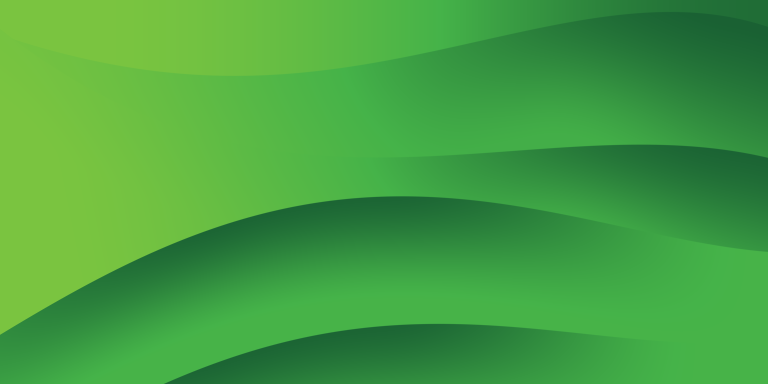
This background is drawn by a Shadertoy shader. Its source:

```glsl
const vec3 DEEP  = vec3(0.10, 0.38, 0.20);
const vec3 GREEN = vec3(0.27, 0.70, 0.285);
const vec3 LIME  = vec3(0.48, 0.77, 0.25);

// Crest heights at five even steps from left to right
const float CREST_TOP[5]    = float[5](0.909, 0.806, 0.841, 0.945, 0.930);
const float CREST_UPPER[5]  = float[5](0.925, 0.656, 0.590, 0.618, 0.589);
const float CREST_MIDDLE[5] = float[5](0.128, 0.385, 0.488, 0.435, 0.344);
const float CREST_LOWER[5]  = float[5](-0.224, 0.031, 0.151, 0.133, 0.115);

const float FAINT_EDGE = 0.09;     // least shade under the two upper crests
const float DIAGONAL = 0.1;        // lean of the lime to green blend
const float SHADE_MIDDLE = 0.27;   // shadow lengths of the two lower waves
const float SHADE_LOWER = 0.30;
const float FRONT_TONE = 1.04;

// Tone scale: 0 is deep, 1 is green, 2 is lime
vec3 toneColor(float tone) {
    vec3 shaded = mix(DEEP, GREEN, clamp(tone, 0.0, 1.0));
    return mix(shaded, LIME, clamp(tone - 1.0, 0.0, 1.0));
}

// Smooth curve through five heights, by repeated interpolation
float crestHeight(float heights[5], float x) {
    float s = 4.0 * x;
    for (int order = 1; order < 5; order++) {
        for (int i = 0; i < 5 - order; i++) {
            float blend = (s - float(i)) / float(order);
            heights[i] = mix(heights[i], heights[i + 1], blend);
        }
    }
    return heights[0];
}

// Lays one wave over the color, shaded most just below its crest
void addWave(inout vec3 color, float depth, float tone, float strength, float reach) {
    float fade = clamp(1.0 - depth / reach, 0.0, 1.0);
    fade = mix(fade, fade * fade * (3.0 - 2.0 * fade), 0.5);
    float edge = 0.75 / iResolution.y;
    color = mix(color, toneColor(tone - strength * fade), smoothstep(-edge, edge, depth));
}

void mainImage(out vec4 fragColor, in vec2 fragCoord) {
    vec2 uv = fragCoord / iResolution.xy;
    float x = uv.x;

    // Backdrop
    vec3 color = toneColor(2.0 - 1.85 * smoothstep(0.1, 1.0, x));

    // Upper waves: lime on the left, shaded toward the right
    float lean = x + DIAGONAL * (uv.y - 0.6);
    float backTone = 2.0 - smoothstep(0.03, 0.62, lean);
    float rightShade = FAINT_EDGE + 0.88 * smoothstep(0.4, 0.95, x);
    float rightReach = smoothstep(0.7, 1.0, x);
    addWave(color, crestHeight(CREST_TOP, x) - uv.y, backTone - 0.05,
            rightShade, mix(0.28, 0.55, rightReach));
    addWave(color, crestHeight(CREST_UPPER, x) - uv.y, backTone,
            rightShade, mix(0.22, 0.40, rightReach));

    // Lower waves: shaded at the center, melting away to the right
    float leftRise = smoothstep(-0.3, 0.3, x);
    float middleShade = leftRise * (1.0 - smoothstep(0.5, 1.0, x));
    float lowerShade = leftRise * (1.0 - smoothstep(0.5, 0.93, x));
    addWave(color, crestHeight(CREST_MIDDLE, x) - uv.y, FRONT_TONE,
            middleShade, SHADE_MIDDLE);
    addWave(color, crestHeight(CREST_LOWER, x) - uv.y, FRONT_TONE,
            lowerShade, SHADE_LOWER);

    fragColor = vec4(color, 1.0);
}
```
